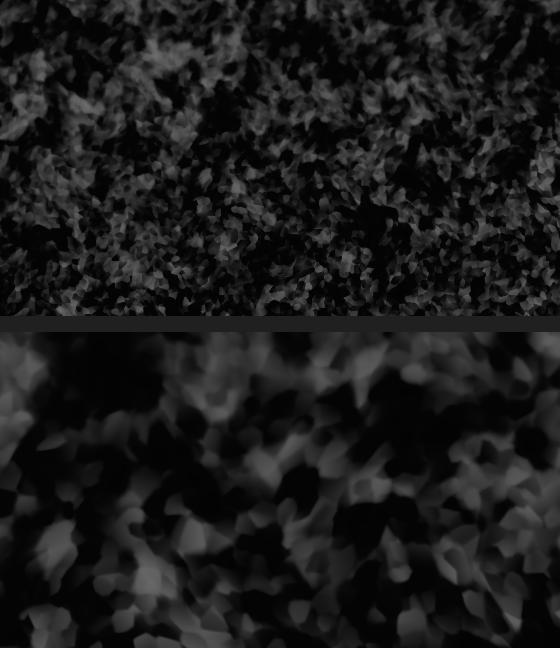
Top: the whole. Bottom: its middle third, enlarged.
A WebGL 2 fragment shader for this texture:

```glsl
#version 300 es
precision highp float;

uniform vec2 u_resolution;
out vec4 fragColor;

vec4 hash4(vec2 cell) {
    vec4 q = fract(cell.xyxy * vec4(0.1031, 0.1030, 0.0973, 0.1099));
    q += dot(q, q.wzxy + 33.33);
    return fract((q.xxyz + q.yzzw) * q.zywx);
}

// Soft cellular shards: xy = blended shard centre, z = tone around zero.
// A high crispness gives hard facets, a low one gives defocused blobs.
vec3 shards(vec2 p, float crispness) {
    vec2 base = floor(p);
    vec3 sum = vec3(0.0);
    float total = 0.0;
    for (int j = -2; j <= 2; j++) {
        for (int i = -2; i <= 2; i++) {
            vec2 cell = base + vec2(i, j);
            vec4 rnd = hash4(cell + 71.0);
            vec2 centre = cell + 0.05 + 0.9 * rnd.xy;
            vec2 r = p - centre;

            // Triangular distance, turned at random for each shard
            float angle = 6.2832 * rnd.w;
            vec2 dir = vec2(cos(angle), sin(angle));
            float along = dot(r, dir);
            float across = abs(dot(r, vec2(-dir.y, dir.x)));
            float triangle = max(along, 0.866 * across - 0.5 * along);
            float dist = mix(length(r), triangle, 0.65);

            float weight = exp(-crispness * dist);
            float tone = rnd.z - 0.5 + 0.35 * clamp(along, -1.0, 1.0);
            sum += weight * vec3(centre, tone);
            total += weight;
        }
    }
    return sum / total;
}

void main() {
    vec2 p = gl_FragCoord.xy / u_resolution.y;

    // Focus is sharpest low down and to the right
    float depth = p.y - 0.13 * p.x + 0.05 * sin(5.0 * p.x + 1.0) + 0.03 * sin(13.0 * p.x + 6.0 * p.y);
    float blur = smoothstep(0.0, 0.75, depth);
    float crispness = mix(26.0, 8.0, sqrt(blur));

    // Uneven grain spacing
    vec2 warped = p + 0.010 * sin(p.yx * vec2(17.0, 21.0) + vec2(0.5, 2.0))
                    + 0.003 * sin(p.yx * vec2(47.0, 39.0) + p * 23.0);

    // Main grains and the small chips on them
    vec2 grainScale = vec2(28.0, 23.0);
    vec3 grain = shards(warped * grainScale, crispness);
    vec3 chip = shards(warped * 47.0 + 9.3, crispness);

    // Lumps and slanted hollows, shadowed shard by shard
    vec2 site = mix(warped, grain.xy / grainScale, 0.8);
    vec2 slanted = mat2(0.88, -0.48, 0.48, 0.88) * site;
    float lump = shards(slanted * vec2(8.0, 10.0) + 4.0, 7.0).z;
    float hollow = shards(slanted * vec2(2.6, 4.0) + 17.0, 6.0).z;

    float relief = mix(2.3, 2.7, blur) * grain.z
                 + mix(2.2, 1.6, blur) * chip.z
                 + 1.9 * lump + 1.25 * hollow;

    // Soft clipping sinks the hollows into near black
    float light = 0.083 + 0.128 * relief;
    float tone = 0.012 + 0.5 * (light + sqrt(light * light + 0.0012));
    tone = min(tone, 0.34 + 0.5 * (tone - 0.34));
    fragColor = vec4(vec3(tone), 1.0);
}
```
